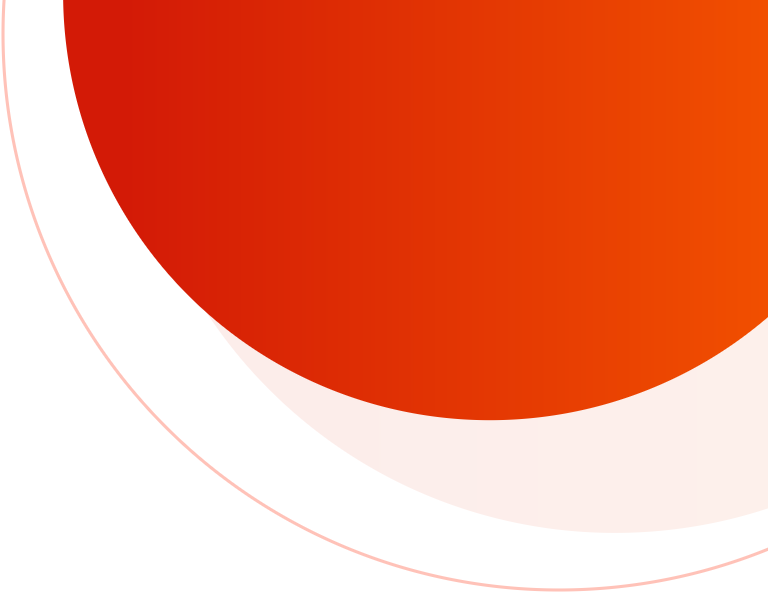
A Shadertoy shader for this background:

```glsl
// Circles: centre x, centre y, radius, in canvas heights
#define MAIN_DISC vec3(0.8274, 1.0110, 0.7208)
#define PALE_DISC vec3(1.0389, 0.9255, 0.8257)
#define RING vec3(0.9442, 0.9425, 0.9391)
#define RING_HALF_WIDTH 0.0026
#define GRADIENT_SPAN vec2(0.203, 1.2995)
#define DEEP_RED vec3(0.827, 0.100, 0.025)
#define BRIGHT_ORANGE vec3(0.945, 0.310, 0.000)
#define PALE_LEFT vec3(0.988, 0.925, 0.918)
#define PALE_RIGHT vec3(0.992, 0.941, 0.922)
#define RING_PINK vec3(1.000, 0.760, 0.720)

float circleDistance(vec2 p, vec3 circle) {
    return length(p - circle.xy) - circle.z;
}

// Antialiased coverage of the region where the distance is negative
float coverage(float distanceToEdge, float pixel) {
    return clamp(0.5 - distanceToEdge / pixel, 0.0, 1.0);
}

void mainImage(out vec4 fragColor, in vec2 fragCoord) {
    float pixel = 1.0 / iResolution.y;
    vec2 p = fragCoord * pixel;
    float blend = clamp((p.x - GRADIENT_SPAN.x) / (GRADIENT_SPAN.y - GRADIENT_SPAN.x), 0.0, 1.0);

    vec3 color = vec3(1.0);

    // Thin outer ring
    float ringDistance = abs(circleDistance(p, RING)) - RING_HALF_WIDTH;
    color = mix(color, RING_PINK, coverage(ringDistance, pixel));

    // Pale disc behind the main one
    vec3 paleColor = mix(PALE_LEFT, PALE_RIGHT, blend);
    color = mix(color, paleColor, coverage(circleDistance(p, PALE_DISC), pixel));

    // Main disc with a horizontal gradient
    vec3 mainColor = mix(DEEP_RED, BRIGHT_ORANGE, blend);
    color = mix(color, mainColor, coverage(circleDistance(p, MAIN_DISC), pixel));

    fragColor = vec4(color, 1.0);
}
```
